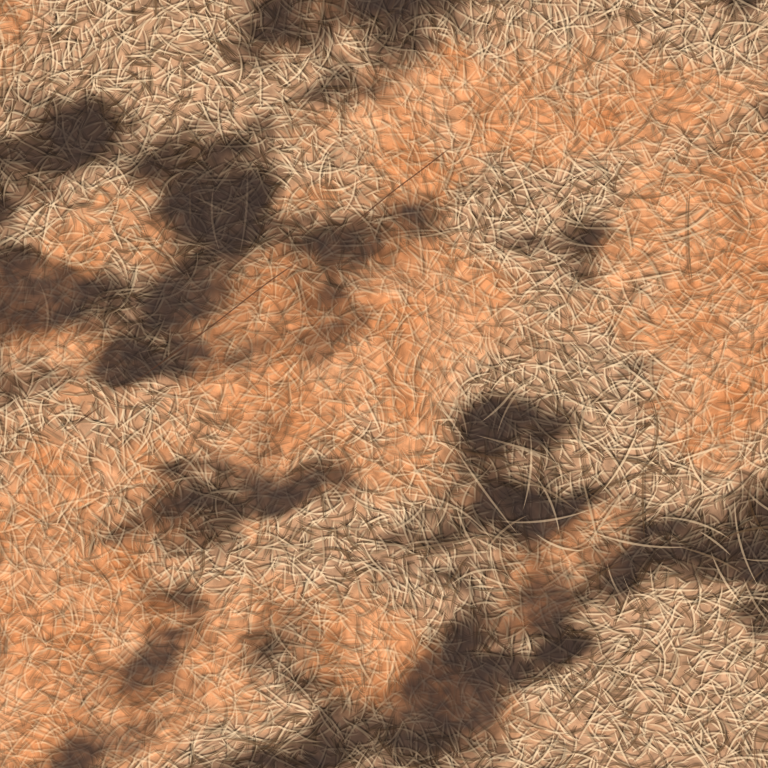
Give the GLSL for this texture, as a Shadertoy shader.

```glsl
// Sunlit orange soil under a mat of dry grass, with dark shadowed tufts.
// Layered noise sets bare ground and shade; grids of curved, tapered
// strands in many sizes are then laid over it.

float hash(vec2 p) {
    vec3 q = fract(p.xyx * 0.1031);
    q += dot(q, q.yzx + 33.33);
    return fract((q.x + q.y) * q.z);
}

float noise(vec2 p) {
    vec2 i = floor(p), f = fract(p);
    f = f * f * (3.0 - 2.0 * f);
    return mix(mix(hash(i), hash(i + vec2(1, 0)), f.x),
               mix(hash(i + vec2(0, 1)), hash(i + vec2(1, 1)), f.x), f.y);
}

float fbm(vec2 p) {
    float sum = 0.0, amp = 0.53;
    for (int i = 0; i < 4; i++) {
        sum += amp * noise(p);
        p = mat2(1.6, 1.2, -1.2, 1.6) * p + 7.3;
        amp *= 0.5;
    }
    return sum;
}

// Soft-edged band around a line, all in canvas units
float band(float dist, float width, float soft) {
    return 1.0 - smoothstep(-soft, soft, abs(dist) - width);
}

// One grid of curved strands, one per cell, painted over the ground
void strands(inout vec3 color, vec2 p, float cells, float width,
             float seed, float cover, float shade, float soft) {
    vec2 grid = p * cells + seed * 0.37;
    vec2 id = floor(grid);
    for (int j = -1; j <= 1; j++)
    for (int i = -1; i <= 1; i++) {
        vec2 cell = id + vec2(i, j);
        vec2 key = cell + seed * 17.0 + 200.0;
        vec2 d = grid - cell - vec2(hash(key), hash(key + 51.0));
        float angle = 2.5 * hash(key + 91.0) + 3.0 * noise(cell / cells * 5.0 + 3.0);
        float c = cos(angle), s = sin(angle);
        d = mat2(c, -s, s, c) * d;
        d.y += (hash(key + 23.0) - 0.5) * 0.9 * d.x * d.x;
        float reach = mix(0.4, 0.88, hash(key + 67.0));
        float taper = 1.0 - d.x * d.x / (reach * reach);
        float ends = smoothstep(0.0, 0.35, taper);
        float halfWidth = width * max(taper, 0.0);

        // Contact shadow below, then the lit strand itself
        float under = band(d.y / cells + width * 1.8, halfWidth, soft * 1.4);
        color *= 1.0 - 0.26 * under * ends * cover;
        float tone = hash(key + 131.0);
        vec3 straw = mix(vec3(0.43, 0.32, 0.22), vec3(0.99, 0.86, 0.69),
                         smoothstep(0.05, 0.65, tone));
        straw *= mix(vec3(1.0), vec3(0.50, 0.48, 0.47), shade);
        float body = band(d.y / cells, halfWidth, soft);
        color = mix(color, straw, body * ends * cover * 0.8);
    }
}

void mainImage(out vec4 fragColor, in vec2 fragCoord) {
    vec2 p = fragCoord / iResolution.y;
    float soft = max(0.0011, 0.7 / iResolution.y);
    vec2 warp = vec2(noise(p * 14.0), noise(p * 14.0 + 40.0)) - 0.5;
    vec2 q = p + 0.03 * warp;

    // Bare earth lies mainly left of centre and in the upper middle
    float bare = fbm(q * vec2(5.5, 7.0) + 11.0);
    bare += 0.22 * exp(-14.0 * dot(p - vec2(0.22, 0.42), p - vec2(0.22, 0.42)));
    bare += 0.16 * exp(-16.0 * dot(p - vec2(0.6, 0.76), p - vec2(0.6, 0.76)));
    bare = smoothstep(0.45, 0.70, bare);

    // Shade gathers in slightly tilted, flattened clumps
    vec2 tilted = vec2(q.x + 0.25 * q.y, q.y - 0.22 * q.x);
    float clump = fbm(tilted * vec2(6.5, 10.0) + 31.0);
    clump -= 0.10 * smoothstep(0.45, 0.9, p.x) * smoothstep(0.6, 0.8, p.y);
    float shade = smoothstep(0.49, 0.69, clump) * (1.0 - 0.45 * bare);
    float core = smoothstep(0.62, 0.76, clump);

    // Ground colour with crumbly grain
    vec3 litter = mix(vec3(0.70, 0.54, 0.41), vec3(0.83, 0.65, 0.51), fbm(p * 24.0));
    vec3 earth = mix(vec3(0.80, 0.49, 0.29), vec3(0.96, 0.70, 0.51), fbm(p * 19.0 + 5.0));
    vec3 color = mix(litter, earth, bare * 0.9 + 0.1);
    color *= 0.76 + 0.46 * fbm(p * 90.0 + warp * 2.0);
    color = mix(color, color * vec3(0.46, 0.45, 0.46), shade);

    // Fine matted grass, thinner over bare earth
    float cover = mix(0.85, 0.42, bare);
    for (int k = 0; k < 10; k++) {
        float layer = float(k);
        strands(color, p, 46.0 - 2.4 * layer, 0.0013, layer + 1.0,
                cover, shade, soft);
    }

    // Dark hearts of the tufts swallow most of the grass
    color = mix(color, vec3(0.22, 0.18, 0.17), 0.72 * core * (0.6 + 0.4 * noise(p * 110.0)));

    // Longer loose blades, thickest toward the lower right
    float corner = smoothstep(0.5, 1.3, p.x + 0.6 * (1.0 - p.y));
    float loose = smoothstep(0.42, 0.65, noise(p * 7.0 + 60.0)) * (0.25 + 0.65 * corner);
    for (int k = 0; k < 3; k++)
        strands(color, p, 11.0 + 2.0 * float(k), 0.0015, 30.0 + float(k),
                loose, shade * 0.5, soft);

    // A thin broken twig crossing the slope
    vec2 along = normalize(vec2(0.62, 0.45));
    vec2 t = p - vec2(0.08, 0.44);
    float run = dot(t, along);
    float off = dot(t, vec2(-along.y, along.x)) + 0.012 * (noise(vec2(run * 9.0, 2.0)) - 0.5);
    float twig = band(off, 0.0008, soft) * smoothstep(0.0, 0.03, run)
               * (1.0 - smoothstep(0.72, 0.77, run)) * smoothstep(0.3, 0.55, noise(vec2(run * 12.0, 9.0)));
    color = mix(color, vec3(0.34, 0.22, 0.16), 0.7 * twig);

    fragColor = vec4(clamp(color * 1.05, 0.0, 1.0), 1.0);
}
```
